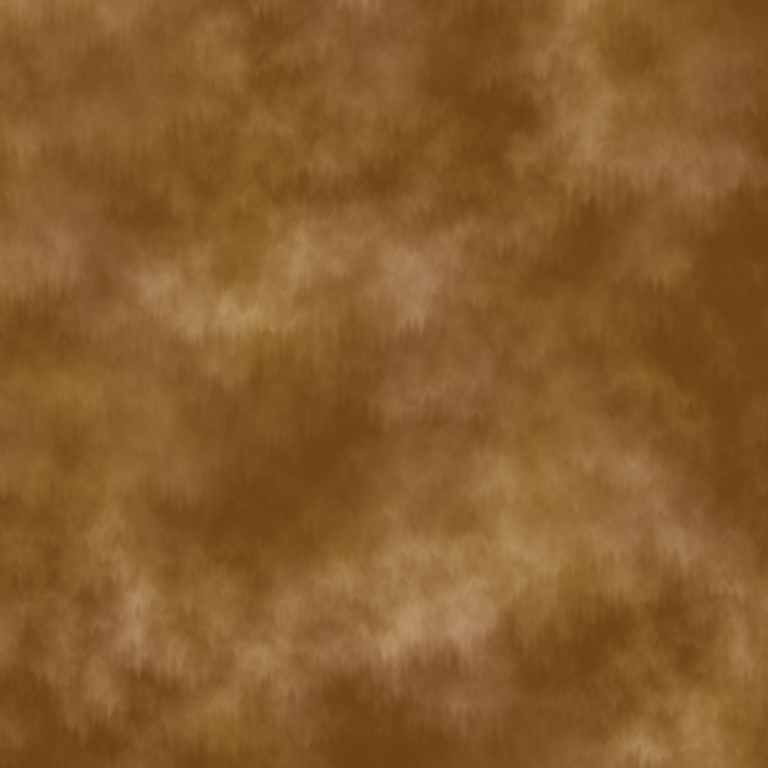
This texture is drawn by a WebGL 1 fragment shader. Its source:

```glsl
precision highp float;
// Mottled brown suede: layered gradient noise makes soft clouds, mapped to a
// brown ramp. Fine upright fibres displace the clouds and streak their edges,
// and a second slow noise drifts the hue between ochre and rosy brown.

uniform vec2 u_resolution;

#define CLOUD_SCALE 3.3
#define CLOUD_GAIN 0.57
#define CLOUD_CONTRAST 0.77
#define CLOUD_LEVEL 0.355
#define MOTTLE_STRENGTH 1.45
#define FIBRE_SCALE vec2(125.0, 19.0)
#define FIBRE_SHIFT 0.012
#define FIBRE_TONE 0.05
#define HUE_SCALE 4.6
#define HUE_DRIFT 0.12

const vec3 DARK_BROWN = vec3(0.425, 0.258, 0.078);
const vec3 MID_BROWN = vec3(0.565, 0.398, 0.208);
const vec3 PALE_TAN = vec3(0.705, 0.565, 0.395);
const vec3 OCHRE_SHIFT = vec3(0.02, 0.06, -0.42);

// Unit gradient direction for a lattice point
vec2 gradientAt(vec2 cell) {
  vec3 p = fract(cell.xyx * vec3(0.1031, 0.1030, 0.0973));
  p += dot(p, p.yzx + 33.33);
  float angle = 6.28319 * fract((p.x + p.y) * p.z);
  return vec2(cos(angle), sin(angle));
}

float gradientNoise(vec2 p) {
  vec2 cell = floor(p);
  vec2 f = p - cell;
  vec2 fade = f * f * f * (f * (f * 6.0 - 15.0) + 10.0);
  vec2 right = vec2(1.0, 0.0);
  vec2 up = vec2(0.0, 1.0);
  float a = dot(gradientAt(cell), f);
  float b = dot(gradientAt(cell + right), f - right);
  float c = dot(gradientAt(cell + up), f - up);
  float d = dot(gradientAt(cell + 1.0), f - 1.0);
  return mix(mix(a, b, fade.x), mix(c, d, fade.x), fade.y);
}

// Sum of turned octaves; the finer ones are scaled by the local roughness
float clouds(vec2 p, float roughness) {
  mat2 turnAndDouble = mat2(1.6, 1.2, -1.2, 1.6);
  float sum = 0.0;
  float amplitude = 1.0;
  for (int i = 0; i < 6; i++) {
    float detail = i < 2 ? 1.0 : roughness;
    sum += amplitude * detail * gradientNoise(p);
    p = turnAndDouble * p + vec2(17.3, 9.1);
    amplitude *= CLOUD_GAIN;
  }
  return sum;
}

// Narrow upright streaks of two lengths
float fibres(vec2 uv) {
  float longFibre = gradientNoise(uv * FIBRE_SCALE + 41.0);
  float shortFibre = gradientNoise(uv * FIBRE_SCALE * vec2(0.63, 1.9) + 7.0);
  return longFibre + 0.6 * shortFibre;
}

// Bends low tones gently towards a floor at zero
float softFloor(float x) {
  return 0.5 * (x + sqrt(x * x + 0.012));
}

vec3 brownRamp(float tone) {
  vec3 low = mix(DARK_BROWN, MID_BROWN, clamp(tone / 0.52, 0.0, 1.0));
  return mix(low, PALE_TAN, clamp((tone - 0.52) / 0.48, 0.0, 1.0));
}

void main() {
  vec2 uv = gl_FragCoord.xy / u_resolution.y;

  // Fibres shift the clouds along y
  float fibre = fibres(uv);
  vec2 brushed = uv + vec2(0.0, FIBRE_SHIFT * fibre);

  // Clouds, rougher in some regions than in others
  float roughness = MOTTLE_STRENGTH * (1.0 + 0.9 * gradientNoise(uv * 3.7 + 63.0));
  float cloud = clouds(brushed * CLOUD_SCALE + vec2(5.2, 28.7), roughness);
  float tone = CLOUD_LEVEL + CLOUD_CONTRAST * cloud + FIBRE_TONE * fibre;
  tone = softFloor(tone);

  // Hue drift, weakest in the darkest areas
  float hue = gradientNoise(brushed * HUE_SCALE + 83.0);
  hue += 0.5 * gradientNoise(brushed * HUE_SCALE * 2.3 + 117.0);
  hue *= HUE_DRIFT * smoothstep(0.0, 0.45, tone);

  vec3 color = brownRamp(tone) + OCHRE_SHIFT * hue;
  gl_FragColor = vec4(clamp(color, 0.0, 1.0), 1.0);
}
```
